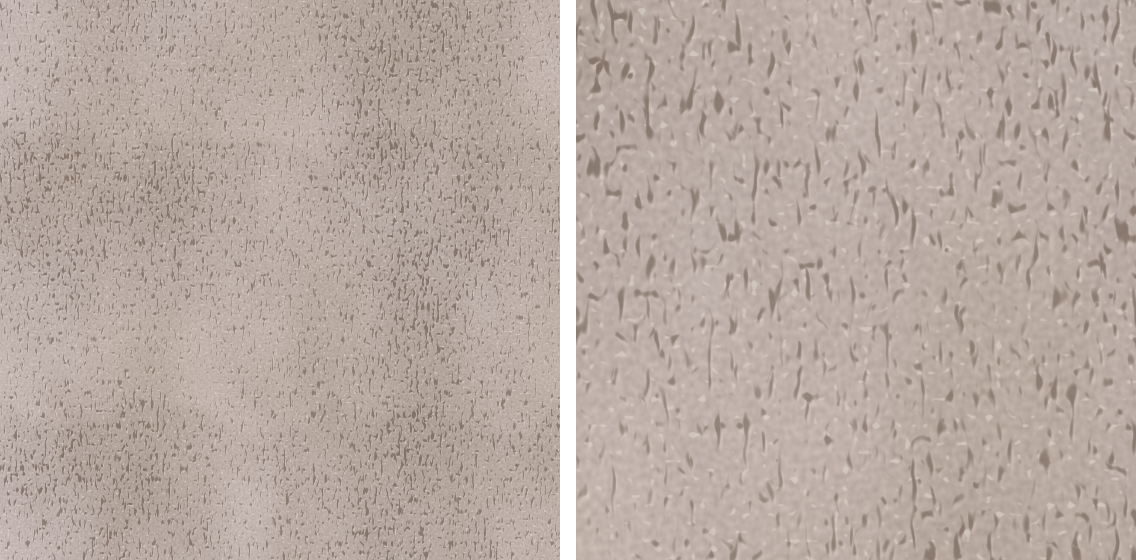
Left, the full canvas; right, a detail of the centre.
Give the GLSL for this texture, as a Shadertoy shader.

```glsl
// Draws trowelled beige plaster with fine vertical pits, soft stains and small glints.

const vec3 WARM_PLASTER = vec3(0.725, 0.668, 0.630);
const vec3 COOL_PLASTER = vec3(0.775, 0.725, 0.715);
const vec3 PIT_SHADOW = vec3(0.475, 0.410, 0.365);
const vec3 GLINT = vec3(0.870, 0.835, 0.800);
const float TAU = 6.2831853;

float hash(vec2 cell) {
    uvec2 q = uvec2(ivec2(cell) + 4096) * uvec2(1597334673u, 3812015801u);
    uint h = (q.x ^ q.y) * 1597334673u;
    h = (h ^ (h >> 15)) * 2246822519u;
    h ^= h >> 13;
    return float(h >> 8) / 16777216.0;
}

float cornerSlope(vec2 cell, vec2 offset) {
    float angle = TAU * hash(cell);
    return dot(vec2(cos(angle), sin(angle)), offset);
}

// Gradient noise, roughly -0.7 to 0.7
float noise(vec2 p) {
    vec2 i = floor(p);
    vec2 f = p - i;
    vec2 w = f * f * f * (f * (f * 6.0 - 15.0) + 10.0);
    vec2 e = vec2(1.0, 0.0);
    float low = mix(cornerSlope(i, f), cornerSlope(i + e, f - e), w.x);
    float high = mix(cornerSlope(i + e.yx, f - e.yx), cornerSlope(i + 1.0, f - 1.0), w.x);
    return mix(low, high, w.y);
}

float fbm(vec2 p, int octaves) {
    float sum = 0.0;
    float amplitude = 1.0;
    for (int k = 0; k < octaves; k++) {
        sum += amplitude * noise(p);
        p = p * 2.03 + 17.3;
        amplitude *= 0.5;
    }
    return sum;
}

// Stain strength: two broad columns, renewed at the top of each trowel stroke
float stainAmount(vec2 uv) {
    float sway = 0.05 * noise(uv * vec2(3.0, 5.0) + 8.0);
    float column = 0.5 + 0.5 * cos(TAU * (uv.x + sway - 0.18) / 0.56);
    column *= mix(0.65, 1.0, smoothstep(0.3, 0.6, uv.x));
    float ragged = 0.08 * fbm(uv * vec2(6.0, 3.0) + 31.0, 3);
    float stroke = fract((uv.y + ragged - 0.27) / 0.5);
    float band = smoothstep(0.05, 0.9, stroke) * (1.0 - smoothstep(0.93, 1.0, stroke));
    float clouds = fbm(uv * vec2(7.0, 4.0) + 3.0, 4);
    return clamp(0.10 + 0.42 * column + 0.28 * band + 0.4 * clouds, 0.0, 1.0);
}

// Pit depth from long scratches and shorter, rounder holes
float pitDepth(vec2 uv, float stain) {
    vec2 p = uv + vec2(0.0022, 0.004) * vec2(noise(uv * 85.0), noise(uv * 70.0 + 40.0));
    float scratch = noise(p * vec2(190.0, 52.0));
    float hole = noise(p * vec2(175.0, 115.0) + 60.0);
    float pits = max(scratch, hole * 0.95) + 0.12 * noise(uv * vec2(48.0, 30.0));
    float threshold = mix(0.30, 0.10, stain);
    return smoothstep(threshold, threshold + 0.27, pits);
}

void mainImage(out vec4 fragColor, in vec2 fragCoord) {
    vec2 uv = fragCoord / iResolution.xy;
    float stain = stainAmount(uv);

    // Plaster tint, paler and cooler at the left edge and the foot
    float coolness = 0.32 + 0.6 * fbm(uv * vec2(4.0, 2.5) + 12.0, 3);
    coolness += 0.40 * (1.0 - smoothstep(0.0, 0.16, uv.x));
    coolness += 0.20 * (1.0 - smoothstep(0.0, 0.30, uv.y)) - 0.35 * stain;
    vec3 color = mix(WARM_PLASTER, COOL_PLASTER, clamp(coolness, 0.0, 1.0));
    color *= 1.03 - 0.11 * stain;

    // Fine grain
    float grain = noise(uv * 210.0 + 5.0) + 0.6 * noise(uv * vec2(330.0, 260.0) + 90.0);
    color += 0.055 * grain;

    // Dark pits and lit lower rims
    float depth = pitDepth(uv, stain);
    float depthAbove = pitDepth(uv + vec2(-0.0015, 0.0030), stain);
    float rim = max(depthAbove - depth, 0.0);
    color = mix(color, PIT_SHADOW, depth * mix(0.60, 0.88, stain));
    color += 0.045 * rim;

    // Sparse bright specks
    float speck = smoothstep(0.30, 0.52, noise(uv * vec2(165.0, 190.0) + 140.0));
    color = mix(color, GLINT, 0.6 * speck * (1.0 - depth));

    fragColor = vec4(clamp(color, 0.0, 1.0), 1.0);
}
```
